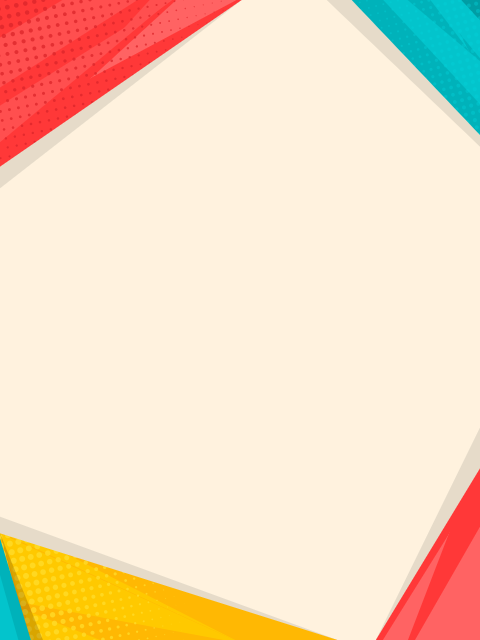
Write a Shadertoy shader that draws this background.

```glsl
// Cream page framed by slanted comic-style corner panels: red, teal and yellow.
// Each panel is a half plane with a soft-coloured shadow wedge behind it,
// overlaid with triangular light streaks and fading halftone dots.

const vec2 CANVAS = vec2(5.76, 7.68);
const vec3 CREAM  = vec3(1.00, 0.95, 0.87);
const vec3 SHADE  = vec3(0.90, 0.86, 0.79);
const vec3 RED    = vec3(1.00, 0.22, 0.22);
const vec3 CORAL  = vec3(1.00, 0.31, 0.31);
const vec3 PINK   = vec3(1.00, 0.39, 0.39);
const vec3 TEAL   = vec3(0.00, 0.70, 0.73);
const vec3 AQUA   = vec3(0.01, 0.77, 0.80);
const vec3 AMBER  = vec3(1.00, 0.72, 0.01);
const vec3 YELLOW = vec3(1.00, 0.79, 0.00);

// Signed distance to the line a-b, positive on its left
float leftOf(vec2 p, vec2 a, vec2 b) {
    vec2 d = normalize(b - a);
    return d.x * (p.y - a.y) - d.y * (p.x - a.x);
}

// Triangle distance, positive inside, for either winding
float triangle(vec2 p, vec2 a, vec2 b, vec2 c) {
    float s = sign(leftOf(c, a, b));
    return min(s * leftOf(p, a, b), min(s * leftOf(p, b, c), s * leftOf(p, c, a)));
}

// Antialiased coverage of a signed distance
float cover(float d) {
    float pixel = CANVAS.y / iResolution.y;
    return clamp(d / pixel + 0.5, 0.0, 1.0);
}

// Rotated halftone grid; radius is in canvas units
float halftone(vec2 p, float angle, float spacing, float radius) {
    float c = cos(angle), s = sin(angle);
    vec2 q = mat2(c, -s, s, c) * p / spacing;
    float d = length(fract(q) - 0.5) * spacing;
    return cover(radius - d) * smoothstep(0.0, 0.012, radius);
}

vec3 redTopPanel(vec2 p) {
    vec3 col = RED;
    col = mix(col, CORAL, cover(min(leftOf(p, vec2(0.0, 6.63), vec2(1.65, 7.68)),
                                   -leftOf(p, vec2(0.0, 7.23), vec2(0.75, 7.68)))));
    col = mix(col, CORAL, cover(triangle(p, vec2(-0.1, 6.35), vec2(-0.1, 5.89), vec2(2.12, 7.74))));
    col = mix(col, CORAL, cover(triangle(p, vec2(1.25, 7.08), vec2(1.85, 7.74), vec2(2.15, 7.74))));
    col = mix(col, PINK, cover(triangle(p, vec2(1.10, 6.75), vec2(2.18, 7.74), vec2(2.95, 7.74))));
    float reach = length(p - vec2(0.0, CANVAS.y));
    float radius = mix(0.030, 0.007, clamp(reach / 2.4, 0.0, 1.0));
    return mix(col, vec3(0.86, 0.14, 0.16), 0.75 * halftone(p, 0.20, 0.11, radius));
}

vec3 tealTopPanel(vec2 p) {
    vec3 col = mix(TEAL, AQUA, cover(leftOf(p, vec2(5.76, 6.43), vec2(4.60, 7.68))*-1.0));
    col = mix(col, TEAL, cover(triangle(p, vec2(4.82, 7.74), vec2(5.14, 7.74), vec2(5.85, 6.87))));
    col = mix(col, AQUA, cover(triangle(p, vec2(5.12, 7.74), vec2(5.28, 7.74), vec2(5.62, 7.08))));
    col = mix(col, TEAL * 0.88, cover(triangle(p, vec2(5.48, 7.74), vec2(5.82, 7.74), vec2(5.82, 7.37))));
    float radius = mix(0.010, 0.024, smoothstep(4.5, 5.76, p.x));
    return mix(col, AQUA * 1.06, 0.4 * halftone(p, 0.25, 0.09, radius));
}

vec3 yellowPanel(vec2 p) {
    vec3 col = AMBER;
    col = mix(col, YELLOW, cover(triangle(p, vec2(-0.1, 1.34), vec2(0.80, 1.03), vec2(2.90, -0.04))));
    col = mix(col, YELLOW, cover(triangle(p, vec2(0.0, 1.28), vec2(0.25, 0.45), vec2(2.90, -0.04))));
    col = mix(col, YELLOW, cover(triangle(p, vec2(0.30, 0.36), vec2(0.36, -0.04), vec2(1.30, -0.04))));
    float radius = 0.036 * (1.0 - smoothstep(0.1, 2.7, p.x));
    col = mix(col, vec3(1.00, 0.86, 0.16), 0.8 * halftone(p, 0.22, 0.105, radius));
    // Dim sliver along the neighbouring teal corner
    float sliver = triangle(p, vec2(0.0, 1.28), vec2(0.36, -0.06), vec2(0.54, -0.06));
    return mix(col, col * vec3(0.85, 0.82, 0.8), cover(sliver));
}

vec3 redBottomPanel(vec2 p) {
    vec3 col = RED;
    col = mix(col, PINK, cover(triangle(p, vec2(5.38, 1.26), vec2(4.57, -0.04), vec2(4.88, -0.04))));
    return mix(col, PINK, cover(-leftOf(p, vec2(4.98, 0.0), vec2(5.76, 1.36))));
}

void mainImage(out vec4 fragColor, in vec2 fragCoord) {
    vec2 p = fragCoord / iResolution.xy * CANVAS;
    vec3 col = CREAM;

    // Shadow wedges
    float shadow = leftOf(p, vec2(0.0, 5.42), vec2(2.90, 7.68));
    shadow = max(shadow, leftOf(p, vec2(5.76, 5.92), vec2(3.92, 7.68)) * -1.0);
    shadow = max(shadow, -leftOf(p, vec2(0.0, 1.48), vec2(4.05, 0.0)));
    shadow = max(shadow, -leftOf(p, vec2(4.51, 0.0), vec2(5.76, 2.55)));
    col = mix(col, SHADE, cover(shadow));

    // Corner panels
    col = mix(col, redTopPanel(p), cover(leftOf(p, vec2(0.0, 5.68), vec2(2.90, 7.68))));
    col = mix(col, tealTopPanel(p), cover(leftOf(p, vec2(4.22, 7.68), vec2(5.76, 6.06))));
    col = mix(col, yellowPanel(p), cover(-leftOf(p, vec2(0.0, 1.28), vec2(4.05, 0.0))));
    col = mix(col, redBottomPanel(p), cover(-leftOf(p, vec2(4.51, 0.0), vec2(5.76, 2.06))));

    // Small teal corner over the yellow panel
    vec3 corner = mix(TEAL, AQUA, cover(-leftOf(p, vec2(0.0, 0.78), vec2(0.22, 0.0))));
    col = mix(col, corner, cover(-leftOf(p, vec2(0.0, 1.22), vec2(0.37, 0.0))));

    fragColor = vec4(col, 1.0);
}
```
